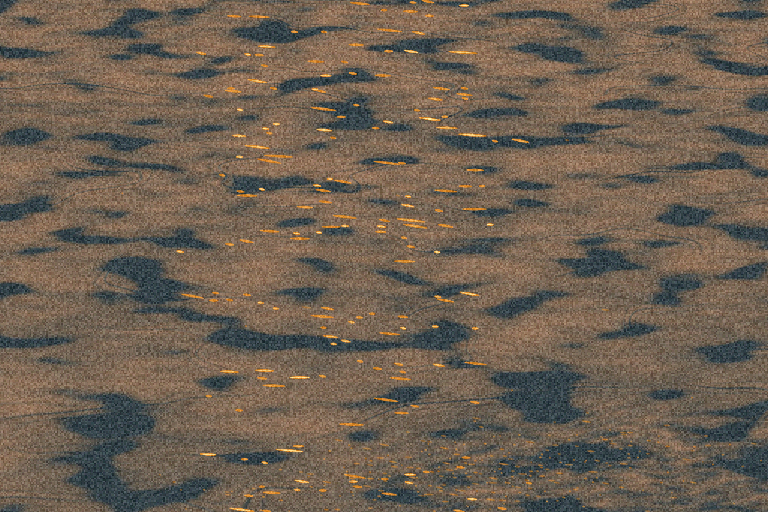
A Shadertoy shader for this texture:

```glsl
#define DEEP vec3(0.205, 0.260, 0.285)
#define DUSK vec3(0.405, 0.365, 0.315)
#define WARM vec3(0.590, 0.460, 0.360)
#define GOLD vec3(0.860, 0.540, 0.170)
#define SPARK vec3(1.000, 0.860, 0.540)
#define PATH_CENTER 0.69
#define PATH_WIDTH 0.27
#define TROUGH_DEPTH 0.62
#define CREASE_DEPTH 0.42
#define GRAIN_CELLS 342.0
#define GRAIN_AMOUNT 0.13

float hash(vec2 p) {
    vec3 h = fract(vec3(p.xyx) * 0.1031);
    h += dot(h, h.yzx + 33.33);
    return fract((h.x + h.y) * h.z);
}

float cornerSlope(vec2 cell, vec2 offset) {
    float angle = 6.2832 * hash(cell + 71.0);
    return dot(vec2(cos(angle), sin(angle)), offset);
}

// Gradient noise, roughly -0.7 to 0.7
float noise(vec2 p) {
    vec2 i = floor(p), f = p - i, e = vec2(1.0, 0.0);
    vec2 u = f * f * f * (f * (f * 6.0 - 15.0) + 10.0);
    float low = mix(cornerSlope(i, f), cornerSlope(i + e, f - e), u.x);
    float high = mix(cornerSlope(i + e.yx, f - e.yx), cornerSlope(i + 1.0, f - 1.0), u.x);
    return mix(low, high, u.y);
}

// Perspective: waves shrink towards the top
vec2 waterPlane(vec2 p) {
    vec2 q = vec2((p.x - 0.75) * (1.0 + 0.7 * p.y), p.y * (1.0 + 0.6 * p.y));
    q.y += 0.03 * noise(q * vec2(2.5, 4.0) + 9.0);
    return q;
}

float creaseField(vec2 q) {
    return noise(q * vec2(1.5, 7.0) + vec2(3.7, 21.3))
         + 0.25 * noise(q * vec2(5.0, 15.0) + 40.0);
}

// Signed distance to the nearest long fold in the surface
float creaseDistance(vec2 q) {
    float c = creaseField(q);
    float slope = (creaseField(q + vec2(0.0, 0.004)) - c) / 0.004;
    return c / max(abs(slope), 3.0);
}

float chopMask(vec2 p) {
    return smoothstep(1.0, 0.35, length((p - vec2(1.22, 0.04)) / vec2(0.7, 0.24)));
}

// Chance of a glint: along folds in the sun path, or specks over the chop
float glintChance(vec2 p, float specks) {
    float column = (p.x - PATH_CENTER) / PATH_WIDTH;
    float fold = creaseDistance(waterPlane(p)) / 0.022;
    float path = 0.85 * exp(-column * column * column * column - fold * fold);
    vec2 patchOffset = (p - vec2(0.95, 0.08 + 0.08 * (p.x - 0.95))) / vec2(0.42, 0.07);
    return mix(path, 0.5 * exp(-dot(patchOffset, patchOffset)), specks);
}

// Scattered tapered dashes, one per cell
float glints(vec2 p, vec2 cell, float specks) {
    float light = 0.0;
    vec2 home = floor(p / cell);
    for (int y = -1; y <= 1; y++)
    for (int x = -1; x <= 1; x++) {
        vec2 id = home + vec2(x, y);
        vec2 seed = id + 130.0 + 57.0 * specks;
        vec2 jitter = vec2(hash(seed + 11.0), hash(seed + 23.0)) - 0.5;
        vec2 center = (id + 0.5 + 0.8 * jitter) * cell;
        float lit = step(hash(seed), glintChance(center, specks));
        float size = hash(seed + 37.0);
        float halfLength = cell.x * mix(0.12, 0.58, size * size);
        vec2 d = p - center;
        d.y += d.x * mix(0.0, 0.2, hash(seed + 51.0));
        float along = clamp(1.0 - abs(d.x) / halfLength, 0.0, 1.0);
        float thickness = cell.y * 0.19 * sqrt(along);
        float edge = 0.0016;
        float dash = smoothstep(edge, -edge, abs(d.y) - thickness) * smoothstep(0.0, 0.2, along);
        light = max(light, lit * dash * mix(0.6, 1.0, hash(seed + 67.0)));
    }
    return light;
}

void mainImage(out vec4 fragColor, in vec2 fragCoord) {
    vec2 p = fragCoord / iResolution.y;
    vec2 q = waterPlane(p);

    // Broad swell with dark troughs
    float swell = noise(q * vec2(4.3, 14.0) + 5.0) + 0.45 * noise(q * vec2(9.0, 31.0) + 17.0);
    float tone = 0.66 + 0.12 * (p.y - 0.5) + 0.25 * noise(q * vec2(2.0, 5.0) + 60.0);
    tone -= 0.3 * swell + TROUGH_DEPTH * smoothstep(0.08, 0.42, swell);

    // Fine ripples and folds
    tone += 0.22 * noise(q * vec2(8.0, 52.0) + 80.0) * (0.5 + p.y);
    float d = creaseDistance(q);
    float foldStrength = smoothstep(-0.2, 0.25, noise(q * vec2(2.5, 6.0) + 33.0));
    float lines = pow(0.5 + 0.5 * cos(d * 400.0), 3.0);
    tone -= CREASE_DEPTH * foldStrength * (lines - 0.15) * exp(-d * d / 0.0003);

    // Choppy corner
    float chop = chopMask(p);
    vec2 c = vec2(p.x, p.y - 0.1 * p.x + 0.02 * noise(p * 6.0));
    float ripples = noise(c * vec2(14.0, 62.0)) + 0.6 * noise(c * vec2(32.0, 120.0) + 8.0);
    tone += chop * (0.6 * ripples - 0.2);

    tone = clamp(tone, 0.0, 1.0);
    vec3 color = mix(DEEP, DUSK, smoothstep(0.0, 0.55, tone));
    color = mix(color, WARM, smoothstep(0.42, 1.0, tone));

    // Sun glints
    float sun = glints(p, vec2(0.055, 0.0135), 0.0);
    float specks = 0.75 * glints(p, vec2(0.018, 0.009), 1.0);
    color = mix(color, GOLD, max(smoothstep(0.0, 0.6, sun), specks));
    color = mix(color, SPARK, smoothstep(0.7, 1.0, sun));

    // Film grain
    vec2 g = floor(p * GRAIN_CELLS);
    float grain = hash(g + 301.0) + hash(g + 907.0) - 1.0;
    vec3 tint = vec3(hash(g + 411.0), hash(g + 523.0), hash(g + 619.0)) - 0.5;
    color += GRAIN_AMOUNT * (grain + 0.25 * tint);
    fragColor = vec4(clamp(color, 0.0, 1.0), 1.0);
}
```
